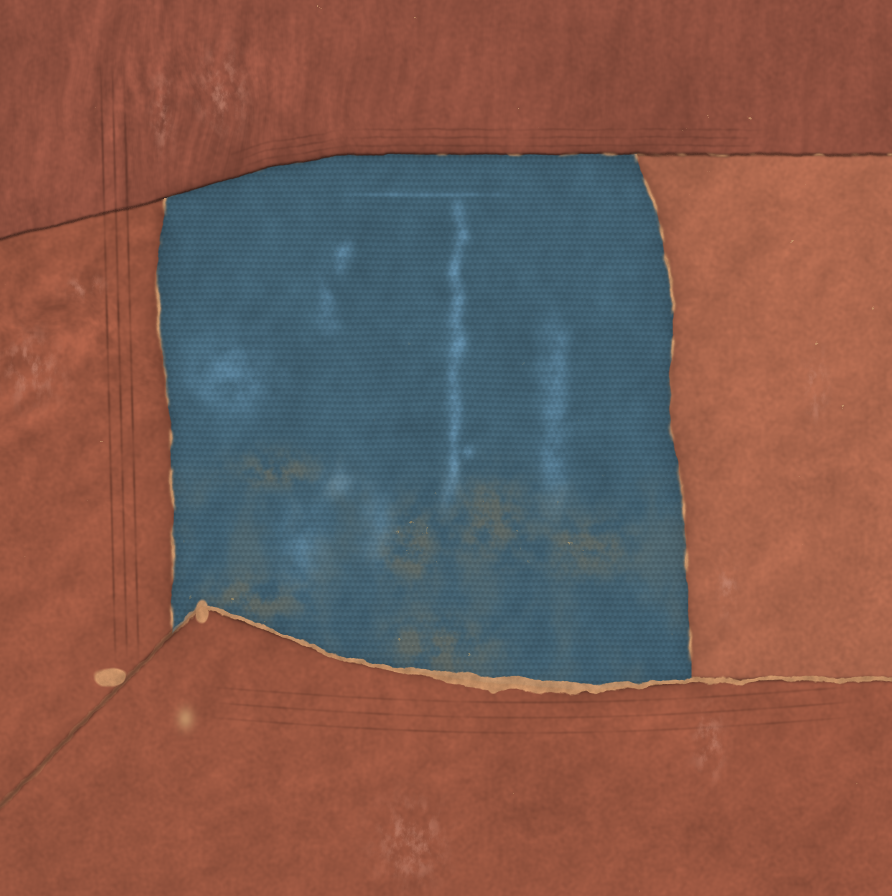
Reproduce this texture procedurally as a WebGL 1 fragment shader.

```glsl
precision highp float;
uniform vec2 u_resolution;

vec2 gradientAt(vec2 c) {
  vec2 k = vec2(dot(c, vec2(127.1, 311.7)), dot(c, vec2(269.5, 183.3)));
  return 2.0 * fract(sin(k) * 4375.85) - 1.0;
}

float noise(vec2 p) {
  vec2 i = floor(p), f = fract(p), e = vec2(1, 0), w = f * f * (3.0 - 2.0 * f);
  float low = mix(dot(gradientAt(i), f), dot(gradientAt(i + e), f - e), w.x);
  float high = mix(dot(gradientAt(i + e.yx), f - e.yx), dot(gradientAt(i + 1.0), f - 1.0), w.x);
  return mix(low, high, w.y);
}

float fbm(vec2 p) {
  float sum = 0.0, amp = 0.6;
  for (int i = 0; i < 5; i++) {
    sum += amp * noise(p);
    p = mat2(1.6, 1.2, -1.2, 1.6) * p + 7.3;
    amp *= 0.55;
  }
  return sum;
}

float ramp(float x, float a, float b) { return clamp(x, a, b) - a; }

float spot(vec2 p, float x, float y, float rx, float ry) {
  vec2 q = (p - vec2(x, y)) / vec2(rx, ry);
  return exp(-dot(q, q));
}

float band(float x, float a, float b) {
  return smoothstep(a - 0.03, a + 0.03, x) * (1.0 - smoothstep(b - 0.03, b + 0.03, x));
}

float line(float d, float width) { return exp(-d * d / (width * width)); }

// Seams and cut edges of the panels
float topSeam(float x) {
  return 0.733 + 0.245 * ramp(x, 0.0, 0.183) + 0.3 * ramp(x, 0.183, 0.3) + 0.16 * ramp(x, 0.3, 0.39);
}

float bottomSeam(float x) {
  return 0.1 + ramp(x, 0.0, 0.225) - 0.37 * ramp(x, 0.225, 0.391) - 0.17 * ramp(x, 0.391, 0.52)
    - 0.1 * ramp(x, 0.52, 0.65) + 0.1 * ramp(x, 0.65, 0.776);
}

float rightEdge(float y) {
  return 0.776 - 0.055 * ramp(y, 0.24, 0.44) - 0.144 * ramp(y, 0.44, 0.544)
    + 0.05 * ramp(y, 0.544, 0.661) - 0.18 * ramp(y, 0.661, 0.765) - 0.4 * ramp(y, 0.765, 0.83);
}

vec3 leather(vec2 p, float above, float below) {
  float top = smoothstep(-0.002, 0.002, above), bottom = smoothstep(-0.002, 0.002, below);
  vec3 col = mix(vec3(0.6, 0.335, 0.25), vec3(0.555, 0.31, 0.245), top);
  col = mix(col, vec3(0.67, 0.4, 0.3), step(0.65, p.x) * (1.0 - top) * (1.0 - bottom));
  col *= 1.0 + 0.16 * fbm(p * 6.0) + 0.1 * fbm(p * 50.0) + 0.09 * noise(p * 190.0);

  // Wrinkles lit from the upper left
  vec2 q = p * mix(vec2(15, 17), vec2(34, 10), top) + 0.8 * noise(p * 12.0);
  float creased = 0.25 + 0.5 * spot(p, 0.07, 0.63, 0.12, 0.14) + 0.6 * spot(p, 0.22, 0.9, 0.15, 0.1);
  col *= 1.0 + 0.7 * creased * (fbm(q) - fbm(q + vec2(0.22, -0.16)));

  // Tooled rules beside the seams
  float rules = 0.0;
  for (int i = 0; i < 3; i++) {
    float k = float(i);
    rules += line(p.x - 0.136 - 0.013 * k + 0.025 * p.y, 0.0016) * band(p.y, 0.28, 0.91);
    rules += 0.55 * line(p.y - 0.236 + 0.017 * k + 0.02 * sin(p.x * 4.0 - 0.8), 0.0015) * band(p.x, 0.25, 0.94) * bottom;
    rules += 0.5 * line(above - 0.01 - 0.009 * k, 0.0015) * band(p.x, 0.26, 0.85);
  }
  col *= 1.0 - 0.24 * rules * (0.7 + noise(p * 30.0));

  // Pale rubbed places
  float rub = spot(p, 0.095, 0.68, 0.02, 0.012) + spot(p, 0.035, 0.59, 0.03, 0.035)
    + spot(p, 0.795, 0.17, 0.015, 0.035) + spot(p, 0.46, 0.06, 0.035, 0.04)
    + spot(p, 0.816, 0.345, 0.01, 0.03) + spot(p, 0.915, 0.57, 0.012, 0.035)
    + spot(p, 0.183, 0.875, 0.012, 0.04) + spot(p, 0.25, 0.9, 0.025, 0.04);
  col = mix(col, vec3(0.78, 0.54, 0.46), 0.75 * rub * smoothstep(-0.12, 0.35, fbm(p * vec2(75, 50))));

  // Flaked chips, densest at the right
  float wear = 0.1 * spot(p, 0.75, 0.86, 0.2, 0.06) + 0.11 * spot(p, 0.94, 0.61, 0.05, 0.06);
  float chip = smoothstep(0.43, 0.49, fbm(p * vec2(65, 80) + 3.0) + wear);
  chip = max(chip, spot(p, 0.208, 0.198, 0.009, 0.012));
  return mix(col, vec3(0.8, 0.62, 0.44), 0.75 * chip);
}

vec3 cloth(vec2 p) {
  float grain = fbm(p * 45.0), broad = fbm(p * vec2(14, 9));
  vec3 col = vec3(0.255, 0.375, 0.44) * (1.0 + 0.16 * broad + 0.12 * grain);

  // Faded streaks and blotches
  vec2 s = p + 0.012 * noise(p * 25.0);
  float fade = line(s.x - 0.492 - 0.03 * p.y, 0.008) * band(p.y, 0.44, 0.77)
    + 0.7 * line(s.x - 0.621, 0.014) * band(p.y, 0.43, 0.64)
    + 0.6 * line(p.y - 0.783, 0.0025) * band(p.x, 0.4, 0.56)
    + 0.8 * spot(s, 0.26, 0.58, 0.045, 0.04)
    + spot(s, 0.366, 0.66, 0.01, 0.032) + spot(s, 0.385, 0.715, 0.009, 0.014)
    + spot(s, 0.378, 0.462, 0.018, 0.014) + spot(p, 0.524, 0.495, 0.007, 0.007)
    + 0.8 * spot(s, 0.424, 0.41, 0.016, 0.04) + 0.7 * spot(s, 0.34, 0.385, 0.025, 0.05);
  col = mix(col, vec3(0.39, 0.56, 0.67), clamp(fade * (0.65 + 1.1 * grain), 0.0, 0.9));

  // Ground-in dirt and ochre flecks
  float soiled = spot(s, 0.31, 0.475, 0.05, 0.02) + spot(s, 0.46, 0.39, 0.03, 0.045)
    + spot(s, 0.55, 0.42, 0.04, 0.045) + spot(s, 0.66, 0.39, 0.045, 0.035)
    + spot(s, 0.49, 0.28, 0.06, 0.03) + spot(s, 0.29, 0.33, 0.06, 0.025);
  float dirt = soiled * smoothstep(-0.25, 0.25, grain) + 0.35 * band(p.y, 0.2, 0.47) * smoothstep(-0.1, 0.3, broad);
  col = mix(col, vec3(0.38, 0.405, 0.38), min(dirt, 0.85));
  float fleck = smoothstep(0.38, 0.5, fbm(p * 95.0 + 5.0) + 0.13 * soiled);
  col = mix(col, vec3(0.66, 0.57, 0.4), fleck * min(soiled + 0.15, 0.8));

  // Staggered woven threads
  float row = p.y * 150.0 + 0.5 * noise(p * 9.0);
  return col * (1.0 + 0.05 * sin(row * 6.283) + 0.04 * sin(p.x * 1100.0 + 3.1416 * floor(row)));
}

void main() {
  vec2 p = gl_FragCoord.xy / u_resolution;
  float px = 1.0 / u_resolution.y, rough = 0.004 * fbm(p * 28.0);
  float above = p.y - topSeam(p.x) + rough;
  float below = (bottomSeam(p.x) - p.y + rough) * (p.x < 0.225 ? 0.7 : 1.0);
  float left = 0.193 - 0.017 * line(p.y - 0.68, 0.11);
  float side = max(left - p.x, p.x - rightEdge(p.y)) + 1.5 * rough;
  float edge = max(max(above, below), side);
  vec3 col = leather(p, above, below);

  // Dark joins around the inset cloth
  col *= 1.0 - 0.4 * max(line(above, 0.0022), line(below, 0.003)) - 0.2 * exp(-abs(edge) * 130.0);
  col = mix(col, cloth(p) * (1.0 - 0.18 * exp(min(edge, 0.0) * 130.0)), 1.0 - smoothstep(-px, px, edge));

  // Frayed tan lips
  float lip = 0.0025 + 0.006 * spot(p, 0.58, 0.235, 0.09, 0.1);
  float raw = 1.0 - smoothstep(lip - px, lip + px, abs(below + 2.0 * rough));
  raw *= 0.25 + 0.75 * smoothstep(0.18, 0.24, p.x);
  float sideLip = line(side, 0.0022) * step(above, 0.0) * step(below, 0.0);
  raw = max(raw, sideLip * smoothstep(-0.15, 0.25, noise(p * 38.0)));
  raw = max(raw, line(above, 0.0018) * smoothstep(0.0, 0.3, noise(p * 55.0)) * p.x);
  float tab = spot(p, 0.124, 0.244, 0.018, 0.012) + spot(p, 0.227, 0.318, 0.009, 0.014);
  raw = max(raw, smoothstep(0.35, 0.6, tab + 0.3 * noise(p * 70.0) * step(0.05, tab)));
  col = mix(col, vec3(0.79, 0.58, 0.41) * (1.0 + 0.35 * fbm(p * 80.0)), min(raw, 0.9));

  gl_FragColor = vec4(col, 1.0);
}
```
